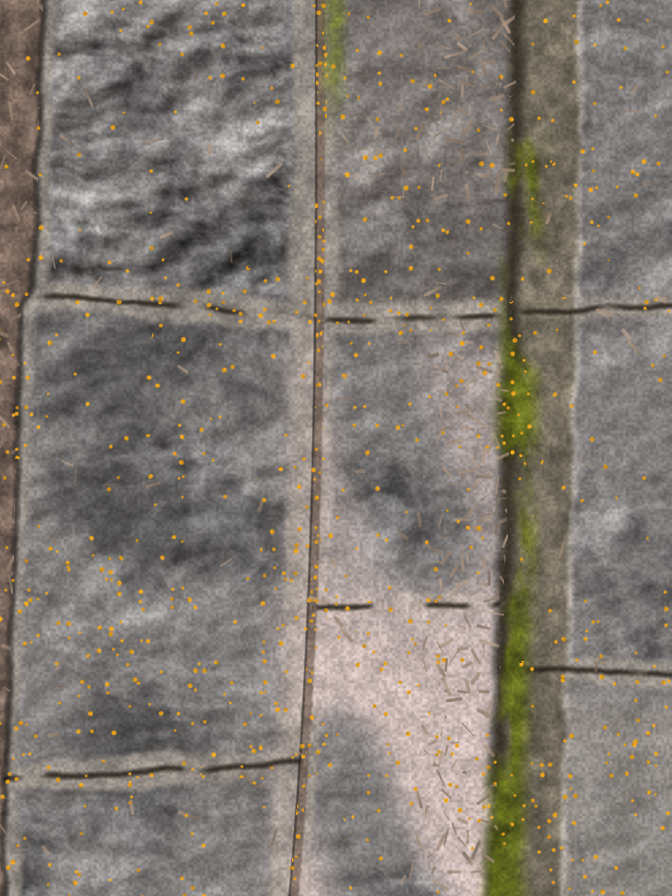
This texture is drawn by a Shadertoy shader. Its source:

```glsl
// Weathered stone paving: three columns of worn slabs, mortar joints, a mossy step,
// dappled sun, dry leaves and yellow petals. Column edges are curves in y, rows are
// sloped lines; fbm noise supplies relief, stains and ragged edges.

const vec3 STONE_DARK = vec3(.31, .31, .31);
const vec3 STONE_MID = vec3(.51, .50, .50);
const vec3 STONE_WARM = vec3(.46, .43, .41);
const vec3 MORTAR = vec3(.60, .57, .54);
const vec3 RISER = vec3(.43, .40, .34);
const vec3 SUNLIT = vec3(.83, .75, .73);
const vec3 SOIL = vec3(.46, .39, .35);
const vec3 CREVICE = vec3(.16, .14, .11);
const vec3 MOSS = vec3(.38, .42, .09);
const vec3 LITTER = vec3(.66, .57, .49);
const vec3 PETAL = vec3(.90, .63, .12);
// Joints of each column: upper height, lower height, upper slope, lower slope
const vec4 ROWS[3] = vec4[3](vec4(.660, .140, -.09, .05),
  vec4(.645, .323, .02, .03), vec4(.655, .250, .05, -.04));
const vec3 COLUMN_MID = vec3(.18, .46, .66);
const float CREVICE_WIDTH = .006;
const float GROOVE_WIDTH = .005;
const float PETAL_CELL = .0115;
const float LEAF_CELL = .024;

float hash(vec2 p) {
  vec3 q = fract(p.xyx * .1031);
  q += dot(q, q.yzx + 33.33);
  return fract((q.x + q.y) * q.z);
}

float noise(vec2 p) {
  vec2 i = floor(p), f = fract(p);
  f = f * f * (3. - 2. * f);
  return mix(mix(hash(i), hash(i + vec2(1, 0)), f.x),
    mix(hash(i + vec2(0, 1)), hash(i + 1.), f.x), f.y);
}

float fbm(vec2 p) {
  float sum = 0., amp = .5;
  for (int i = 0; i < 5; i++, amp *= .5) {
    sum += amp * noise(p);
    p = mat2(1.6, 1.2, -1.2, 1.6) * p + 7.3;
  }
  return sum;
}

float segment(vec2 p, vec2 a, vec2 b) {
  vec2 d = b - a;
  return length(p - a - d * clamp(dot(p - a, d) / dot(d, d), 0., 1.));
}

// One at zero distance, fading to none at the given width
float near(float d, float width) { return 1. - smoothstep(0., width, abs(d)); }

// Round petals, one per occupied cell
float petals(vec2 p, float density, float px) {
  vec2 g = p / PETAL_CELL, id = floor(g);
  vec2 centre = .25 + .5 * vec2(hash(id + 3.1), hash(id + 8.7));
  float d = length(fract(g) - centre) * PETAL_CELL - mix(.0013, .0027, hash(id + 5.9));
  return (1. - smoothstep(-px, px, d)) * step(hash(id + 1.7), density);
}

// Thin dry leaves at random angles
float leaves(vec2 p, float density, float px) {
  vec2 g = p / LEAF_CELL, id = floor(g);
  float a = 6.283 * hash(id + 2.3);
  vec2 arm = vec2(cos(a), sin(a)) * mix(.15, .42, hash(id + 6.1));
  float d = segment(fract(g) - .5, -arm, arm) * LEAF_CELL - mix(.0006, .0022, hash(id + 9.4));
  return (1. - smoothstep(-px, px, d)) * step(hash(id + 4.4), density);
}

void mainImage(out vec4 fragColor, in vec2 fragCoord) {
  vec2 p = fragCoord / iResolution.xy * vec2(.75, 1);
  float px = 1. / iResolution.y;
  float broad = fbm(p * 7.), fine = fbm(p * 55.), grain = noise(p * 330.);
  vec2 w = p + .01 * (vec2(fbm(p * 22.), fbm(p * 22. + 31.)) - .5);

  // Column edges
  float leftEdge = .004 + .03 * w.y + .014 * smoothstep(.655, .685, w.y);
  float groove = p.x - .358 + .03 * pow(1. - p.y, 3.);
  float gap = w.x - (.547 + .035 * w.y - .012 * w.y * w.y);
  float lip = gap - .079;
  int col = groove < 0. ? 0 : gap < 0. ? 1 : 2;

  // Distance to the row joints and slab border
  vec2 rows = w.y - ROWS[col].xy - ROWS[col].zw * (w.x - COLUMN_MID[col]);
  float rowDist = min(abs(rows.x), abs(rows.y));
  bool top = rows.x > 0.;
  float side = col == 0 ? min(w.x - leftEdge, -groove - .016) : col == 1 ? groove - .002 : lip + .012;
  float face = smoothstep(.010, .021, min(side, rowDist) + .016 * (broad - .5));

  // Slab stains and side-lit relief
  vec3 stone = mix(STONE_DARK, STONE_MID, smoothstep(.25, .66, broad + .35 * (fine - .5)));
  stone = mix(stone, STONE_WARM, col == 1 && top ? .65 : .15);
  stone += .1 * smoothstep(.55, .66, fbm(p * 12. + 19.));
  vec2 q = p * vec2(24, 36) + 2. * broad;
  stone += (fbm(q) - fbm(q + vec2(-.22, .3))) * (col == 0 && top ? .75 : .35);
  vec3 color = mix(MORTAR * (.72 + .5 * fine), stone, face);

  // Riser of the step and its pale lip
  if (col == 2) {
    float riser = 1. - smoothstep(-.008, .004, lip);
    color = mix(color, RISER * (.6 + .8 * fine), .85 * riser);
    color += .16 * near(lip, .007) * fine;
    color = mix(color, MORTAR * 1.12, .45 * (1. - smoothstep(.2, .27, p.y)) * (1. - riser));
  }

  // Sun on the middle column, cut by two soft shadows
  float sun = smoothstep(.30, .39, w.x + .04 * broad) * (1. - smoothstep(-.012, .004, gap));
  sun *= (1. - smoothstep(.57, .67, p.y)) * mix(1., .5, smoothstep(.25, .4, p.y));
  float shade = min(segment(w, vec2(.41, .58), vec2(.48, .39)), segment(w, vec2(.37, .15), vec2(.44, -.02)));
  sun *= smoothstep(.035, .085, shade + .04 * (broad - .5));
  color = mix(color, SUNLIT * (.85 + .3 * fine), .88 * sun);

  // Crevices, groove, shadowed step and soil
  color = mix(color, CREVICE, .85 * near(rowDist, CREVICE_WIDTH) * smoothstep(.13, .43, noise(p * 28.)));
  color = mix(color, SOIL * (.75 + .5 * fine), .8 * (1. - smoothstep(.003, .007, abs(groove))));
  color *= 1. - .45 * near(groove + GROOVE_WIDTH, .0025);
  color = mix(color, CREVICE, .75 * near(gap - .006, .017));
  color = mix(color, SOIL * (.5 + fine), 1. - smoothstep(-.004, .002, w.x - leftEdge));
  color *= 1. - .5 * near(w.x - leftEdge, .007);

  // Moss on the step and upper groove
  float moss = near(gap - .016, .034) * smoothstep(.36, .58, fbm(p * vec2(22, 9) + 4.));
  moss = max(moss, near(groove - .014, .022) * smoothstep(.82, .95, p.y) * fine);
  color = mix(color, MOSS * (.45 + 1.1 * fine), .85 * min(1.3 * moss, 1.));

  // Leaves drift beside the step, petals fill the groove
  float drift = near(gap + .025, .09) * step(gap, .005) * smoothstep(.3, .6, broad);
  float pile = near(length(p - vec2(.44, .83)), .09);
  float leafDensity = .02 + .6 * drift + .5 * pile + .25 * step(p.x, leftEdge);
  float petalDensity = .025 + .1 * smoothstep(.45, .65, fbm(p * 9. + 40.))
    + .35 * near(groove, .009) + .1 * near(rowDist, .018);
  color *= .88 + .24 * grain;
  for (float i = 0.; i < 3.; i++)
    color = mix(color, LITTER * (.65 + .5 * noise(p * 60. + i)), .75 * leaves(p + i * .321, leafDensity, px));
  for (float i = 0.; i < 2.; i++)
    color = mix(color, PETAL * (.85 + .25 * grain), petals(p + i * .203, petalDensity, px));
  fragColor = vec4(clamp(color, 0., 1.), 1);
}
```
